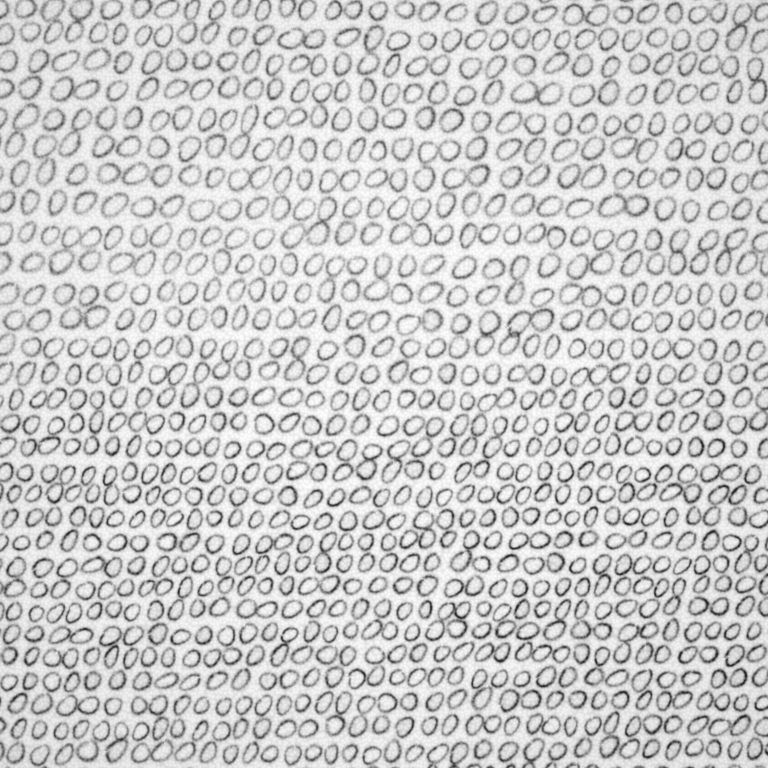
This pattern is drawn by a WebGL 1 fragment shader. Its source:

```glsl
precision highp float;
// Rows of hand-drawn pencil ovals on softly shaded, grainy paper.

uniform vec2 u_resolution;

#define ROWS 29.8          // rows down the sheet
#define ROW_BUNCHING 1.2   // rows loosen above the middle and tighten below
#define COLUMNS_TOP 30.5
#define COLUMNS_BOTTOM 35.0
#define OVAL_RADII vec2(0.45, 0.31)  // in cells
#define JITTER vec2(0.18, 0.16)      // in cells
#define STROKE 0.072       // soft half width, in cells
#define PAPER 0.972
#define VIGNETTE 0.18
#define GRAIN 0.10
#define GRAIN_CELLS 210.0

const float PI = 3.14159265;

vec2 hash2(vec2 p) {
  vec2 k = vec2(dot(p, vec2(127.1, 311.7)), dot(p, vec2(269.5, 183.3)));
  return fract(sin(k) * 43758.545);
}

// Distance to the nearest scattered point
float cellular(vec2 p) {
  vec2 cell = floor(p);
  float nearest = 2.0;
  for (int j = -1; j <= 1; j++) {
    for (int i = -1; i <= 1; i++) {
      vec2 id = cell + vec2(float(i), float(j));
      nearest = min(nearest, length(id + hash2(id) - p));
    }
  }
  return nearest;
}

// Slow uneven field, about -1 to 1
float clouds(vec2 p) {
  return 0.5 * sin(p.x * 7.0 + 2.0 * sin(p.y * 5.0 + 1.0))
       + 0.3 * sin(p.y * 17.0 - p.x * 6.0)
       + 0.2 * sin(p.x * 23.0 + p.y * 29.0);
}

// Ink of one slanted loop; d is the offset from its cell centre
float pencilOval(vec2 d, vec2 id) {
  vec2 place = hash2(id);
  vec2 form = hash2(id + 57.3);
  vec2 hand = hash2(id + 113.9);
  d -= (place - 0.5) * JITTER;

  float tilt = mix(0.45, 1.05, form.x);
  vec2 axis = vec2(cos(tilt), sin(tilt));
  vec2 q = vec2(dot(d, axis), dot(d, vec2(-axis.y, axis.x))) + 0.0001;
  vec2 radii = OVAL_RADII * mix(vec2(0.86, 1.08), vec2(1.08, 0.88), form.y);
  radii *= mix(0.86, 1.06, hand.x);

  // The stroke spirals slightly, so its lighter ends miss each other
  vec2 e = q / radii;
  float turn = mod(atan(e.y, e.x) - hand.y * 2.5, 2.0 * PI) - PI;
  float drift = 0.06 * (hand.x - 0.4) * turn
              + 0.06 * sin(2.0 * turn + place.x * 6.0)
              + 0.05 * sin(3.0 * turn + place.y * 6.0);
  float k = length(e);
  float dist = (k - 1.0 - drift) * k / length(e / radii);

  float pressure = 0.82 + 0.24 * sin(turn + form.y * 6.0);
  pressure *= 0.55 + 0.45 * smoothstep(0.0, 0.4, PI - abs(turn));
  float width = STROKE * mix(0.9, 1.1, place.y);
  float falloff = dist * dist / (width * width);
  float line = 0.84 * exp(-falloff) + 0.16 * exp(-0.2 * falloff);
  float smudge = 0.10 * form.x * smoothstep(0.12, -0.12, dist);
  return (line * pressure + smudge) * mix(0.88, 1.12, hand.y);
}

// How firmly the pencil presses; t runs from the top down
float pencilDepth(vec2 uv, float t) {
  float depth = mix(0.47, 0.63, smoothstep(0.25, 0.72, t));
  depth -= 0.07 * smoothstep(0.85, 1.0, t);
  vec2 fade = (vec2(uv.x, t) - vec2(0.42, 0.37)) / vec2(0.30, 0.16);
  depth -= 0.12 * exp(-dot(fade, fade));
  return depth + 0.06 * (uv.x - 0.4) + 0.04 * clouds(uv);
}

void main() {
  vec2 uv = gl_FragCoord.xy / u_resolution;
  float t = 1.0 - uv.y;
  float tooth = cellular(uv * GRAIN_CELLS) - 0.42;

  // Slightly fanned rows
  float fanned = t - 0.010 * uv.x * (1.0 - 1.9 * t);
  float bump = sin(PI * fanned);
  float rowPos = ROWS * fanned - 0.3 - ROW_BUNCHING * bump * bump;
  float nearestRow = floor(rowPos + 0.5);

  // Overlapping loops from the neighbouring cells
  float bare = 1.0;
  float depth = pencilDepth(uv, t) * (1.0 + 0.5 * tooth);
  for (int j = -1; j <= 1; j++) {
    float row = nearestRow + float(j);
    vec2 r = hash2(vec2(row, 7.7));
    float crowding = smoothstep(0.3, 0.6, row / ROWS);
    float columns = mix(COLUMNS_TOP, COLUMNS_BOTTOM, crowding) + 2.0 * (r.x - 0.5);
    float colPos = uv.x * columns + r.y * 9.0 + 0.35 * sin(uv.x * 11.0 + r.x * 6.0);
    float y = rowPos - row + 0.07 * sin(uv.x * 9.0 + r.y * 6.0);
    float nearestCol = floor(colPos + 0.5);
    for (int i = -1; i <= 1; i++) {
      float col = nearestCol + float(i);
      float ink = pencilOval(vec2(colPos - col, -y), vec2(col, row));
      bare *= 1.0 - clamp(ink * depth, 0.0, 0.8);
    }
  }

  // Paper tone with darker edges and fine tooth
  vec2 c = uv - vec2(0.5, 0.52);
  float paper = PAPER - VIGNETTE * dot(c, c) + 0.005 * clouds(uv * 1.7);
  paper -= GRAIN * tooth;
  gl_FragColor = vec4(vec3(paper * bare), 1.0);
}
```
